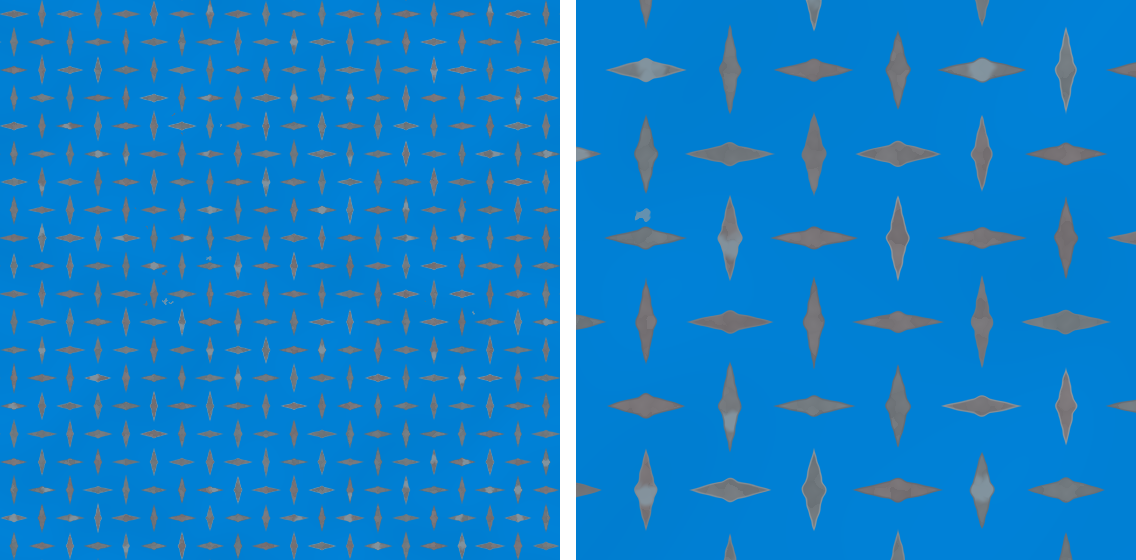
Left: the whole. Right: its middle third, enlarged.
Reproduce this texture procedurally as a WebGL 1 fragment shader.

```glsl
precision highp float;
uniform vec2 u_resolution;

const float TAU = 6.2832;
const float REPEATS = 20.0;

float hash(vec2 p) {
  return fract(sin(dot(p, vec2(127.1, 311.7))) * 43758.5);
}

// Wrapping cellular noise: distance to the nearest point, and its random id
vec2 cellular(vec2 uv, float count) {
  vec2 p = uv * count;
  vec2 nearest = vec2(9.0, 0.0);
  for (int j = -1; j <= 1; j++) {
    for (int i = -1; i <= 1; i++) {
      vec2 cell = floor(p) + vec2(float(i), float(j));
      vec2 id = mod(cell, count);
      vec2 point = cell + 0.2 + 0.6 * vec2(hash(id + 3.7), hash(id + 91.3));
      float d = distance(p, point);
      if (d < nearest.x) nearest = vec2(d, hash(id + 47.1));
    }
  }
  return nearest;
}

// Pointed lens with a small shoulder at its middle; q.x runs along it
float studDistance(vec2 q, float halfLength, float halfWidth) {
  float t = abs(q.x) / halfLength;
  float profile = halfWidth * (1.0 - t) * (1.0 + 0.35 * t);
  profile += 0.028 * (1.0 - smoothstep(0.03, 0.22, t));
  return (abs(q.y) - profile) * 0.96;
}

void main() {
  vec2 uv = gl_FragCoord.xy / u_resolution;
  vec2 grid = uv * REPEATS;
  float pixel = REPEATS / min(u_resolution.x, u_resolution.y);

  // Periodic ripple that roughens the outlines
  vec2 ripple = sin(TAU * (uv.yx * 83.0 + uv * vec2(37.0, 41.0)))
              + 0.6 * sin(TAU * (uv.yx * 149.0 - uv * 61.0));

  // Nearest stud, alternately upright and lying
  float stud = 9.0;
  vec2 local = vec2(0.0);
  vec2 studId = vec2(0.0);
  for (int j = -1; j <= 1; j++) {
    for (int i = -1; i <= 1; i++) {
      vec2 cell = floor(grid) + vec2(float(i), float(j));
      vec2 id = mod(cell, REPEATS);
      vec2 q = grid - cell - 0.5;
      if (mod(id.x + id.y, 2.0) < 0.5) q = q.yx;
      float halfLength = mix(0.46, 0.55, hash(id + 5.3));
      float halfWidth = mix(0.102, 0.128, hash(id + 17.9));
      float d = studDistance(q, halfLength, halfWidth);
      if (d < stud) {
        stud = d;
        local = q;
        studId = id;
      }
    }
  }
  stud += 0.003 * ripple.x;

  // Blue paint with faint clouds
  float clouds = sin(TAU * (uv.x * 2.0 + uv.y) + 2.0 * sin(TAU * uv.y * 2.0))
               + 0.6 * sin(TAU * (uv.y * 5.0 - uv.x * 3.0) + sin(TAU * uv.x * 4.0));
  vec3 color = vec3(0.0, 0.5, 0.83) + vec3(0.0, 0.005, 0.009) * clouds;

  // Chipped paint, gathered in two loose clusters
  vec2 chip = cellular(uv + 0.0016 * ripple, 60.0);
  float cluster = cos(TAU * 2.0 * (uv.x - 0.33))
                + cos(TAU * (uv.y - 0.56 - 0.08 * sin(TAU * uv.x)));
  float chipRadius = 0.08 + 0.26 * fract(chip.y * 173.0);
  float chipped = smoothstep(0.9, 1.1, cluster) * step(0.965, chip.y)
                * smoothstep(1.5 * pixel, -1.5 * pixel, chip.x - chipRadius);
  vec3 chipColor = mix(vec3(0.4, 0.42, 0.46), vec3(0.46, 0.58, 0.66),
                       step(0.4, fract(chip.y * 311.0)));
  color = mix(color, chipColor, 0.85 * chipped);

  // Bare metal, mottled and toned per stud
  vec2 mottle = cellular(uv + 0.001 * ripple, 90.0);
  vec3 metal = mix(vec3(0.47, 0.45, 0.46), vec3(0.44, 0.47, 0.49),
                   smoothstep(0.2, 0.7, hash(studId + 29.3)));
  metal += 0.045 * (mottle.y - 0.5) + 0.03 * (0.4 - mottle.x);

  // Polished patches on a few studs
  float side = mix(-0.25, 0.25, hash(studId + 63.1));
  float polish = step(0.87, hash(studId + 71.7))
               * smoothstep(0.26, 0.12, abs(local.x - side) + 0.15 * mottle.x);
  metal = mix(metal, vec3(0.53, 0.61, 0.66), 0.75 * polish);

  // Thin worn rim, bright on some studs and dull on others
  float rimWear = hash(studId + 83.9);
  float rim = smoothstep(-0.026, -0.006, stud);
  vec3 rimColor = mix(vec3(0.38, 0.4, 0.43), vec3(0.62, 0.65, 0.67), rimWear * rimWear);
  metal = mix(metal, rimColor, 0.7 * rim);

  float coverage = smoothstep(0.75 * pixel, -0.75 * pixel, stud);
  gl_FragColor = vec4(mix(color, metal, coverage), 1.0);
}
```
